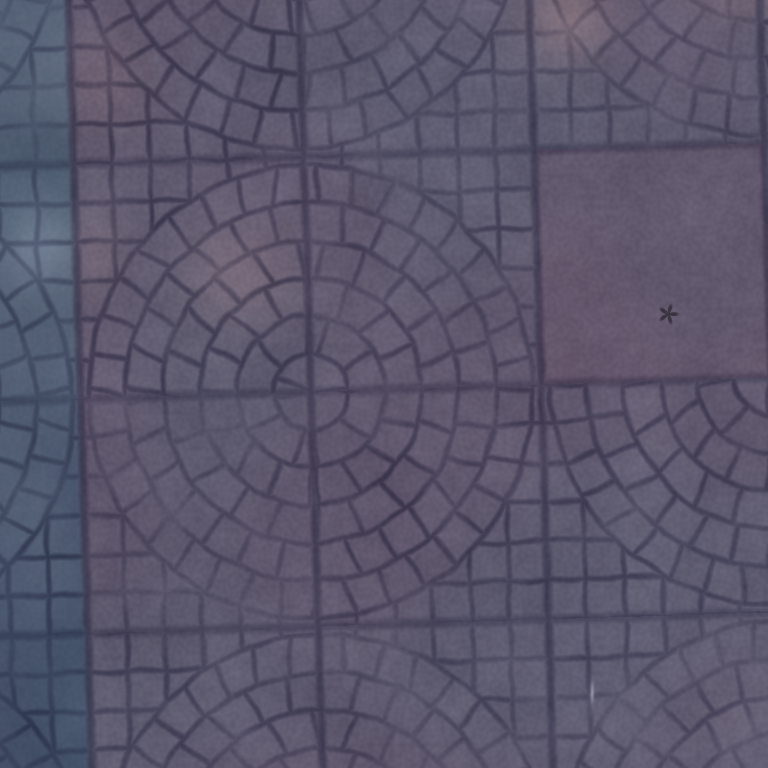
This texture is drawn by a WebGL 1 fragment shader. Its source:

```glsl
precision highp float;
// Worn paving slabs, stamped with rings of cobbles that meet four to a circle.

uniform vec2 u_resolution;

const vec2 CROSSING = vec2(0.405, 0.490);   // slab corner at a circle centre
const vec2 SLAB = vec2(0.300, 0.306);       // slab size on the canvas
const float TILT = 0.031;
const float RING = 0.161;                   // ring pitch, in slabs
const float RINGS = 6.0;
const float GROOVE = 0.0085;                // half widths, in slabs
const float JOINT = 0.014;
const vec2 BLANK_SLAB = vec2(1.0, 0.0);
const vec3 STONE = vec3(0.387, 0.353, 0.437);
const vec3 STONE_COOL = vec3(0.372, 0.362, 0.442);
const vec3 SHADE_LIGHT = vec3(0.335, 0.385, 0.465);
const vec3 SHADE_DARK = vec3(0.275, 0.320, 0.415);
const vec3 WARM_LIGHT = vec3(0.130, 0.085, 0.050);
const vec3 GROOVE_TINT = vec3(0.62, 0.62, 0.71);
const float QUARTER = 1.570796;

float hash(vec2 p) {
  p = fract(p * vec2(0.1031, 0.1137) + 0.317);
  p += dot(p, p.yx + 33.33);
  return fract((p.x + p.y) * p.x * 17.31);
}

vec2 gradient(vec2 cell) {
  float a = 4.0 * QUARTER * hash(cell);
  return vec2(cos(a), sin(a));
}

// Gradient noise, roughly -0.7 to 0.7.
float noise(vec2 p) {
  vec2 i = floor(p), f = fract(p);
  vec2 u = f * f * f * (f * (f * 6.0 - 15.0) + 10.0);
  vec2 e = vec2(1.0, 0.0);
  float low = mix(dot(gradient(i), f), dot(gradient(i + e), f - e), u.x);
  float high = mix(dot(gradient(i + e.yx), f - e.yx), dot(gradient(i + 1.0), f - 1.0), u.x);
  return mix(low, high, u.y);
}

float line(float d, float halfWidth, float px) {
  return 1.0 - smoothstep(0.2 * halfWidth, 1.8 * halfWidth + px, d);
}

float glow(vec2 uv, vec2 centre, vec2 radius) {
  vec2 d = (uv - centre) / radius;
  return exp(-dot(d, d));
}

// Distance to whole numbers.
vec2 toInteger(vec2 v) { return abs(fract(v + 0.5) - 0.5); }

// x: distance to the nearest groove, y: tone of the cobble.
vec2 cobbles(vec2 p, vec2 slab) {
  vec2 a = abs(mod(p + 1.0, 2.0) - 1.0);
  float r = length(a);
  float seed = hash(slab + 40.0) * 50.0;
  float ringD = abs(r - RING * clamp(floor(r / RING + 0.5), 1.0, RINGS));
  if (r > RING * RINGS) {
    vec2 grid = toInteger(a * RINGS) / RINGS;
    return vec2(min(ringD, min(grid.x, grid.y)), hash(floor(a * RINGS) + seed));
  }
  float ring = floor(r / RING);
  float count = max(1.0, floor(QUARTER * (ring + 0.5) + 0.5));
  float t = atan(a.y, a.x) / QUARTER * count + 0.7 * hash(vec2(ring, seed)) - 0.35;
  float lean = hash(vec2(floor(t + 0.5) + 9.0, ring + seed)) - 0.5;
  t += lean * 0.5 * (fract(r / RING) - 0.5);
  float spokeD = toInteger(vec2(t)).x * QUARTER * r / count;
  return vec2(min(ringD, spokeD), hash(vec2(floor(t) + 3.0, ring * 7.0 + seed)));
}

void main() {
  vec2 uv = gl_FragCoord.xy / u_resolution;
  float px = 1.5 / (min(u_resolution.x, u_resolution.y) * SLAB.x);

  // Slab coordinates, slightly turned and unsteady.
  vec2 d = uv - CROSSING;
  vec2 p = vec2(d.x + TILT * d.y, d.y - TILT * d.x) / SLAB;
  vec2 slab = floor(p);
  vec2 wobble = vec2(noise(p * 7.0 + 20.0), noise(p * 7.0 + 60.0));
  vec2 stone = cobbles(p + 0.016 * wobble, slab);
  float patterned = 1.0 - step(length(slab - BLANK_SLAB), 0.1);

  // Stone tones: slab, cobble, stains and grain.
  vec3 color = mix(STONE, STONE_COOL, smoothstep(-0.3, 0.4, noise(uv * 3.0 + 11.0) + 0.3 * d.x));
  color += 0.018 * (hash(slab + 70.0) - 0.5);
  color += 0.022 * (stone.y - 0.5) * patterned;
  color += 0.035 * noise(uv * 9.0 + 5.0) + 0.025 * noise(uv * 45.0);
  color += 0.030 * noise(uv * 150.0 + 8.0);
  color += vec3(0.012, -0.012, -0.010) * (1.0 - patterned);

  // Dappled warm light, and cool shade beyond one joint.
  float sun = 0.6 * glow(uv, vec2(0.31, 0.64), vec2(0.075, 0.065))
            + glow(uv, vec2(0.74, 0.975), vec2(0.055, 0.05))
            + 0.45 * glow(uv, vec2(0.14, 0.89), vec2(0.06, 0.07))
            + 0.4 * glow(uv, vec2(0.13, 0.67), vec2(0.04, 0.06))
            + 0.5 * glow(uv, vec2(0.96, 1.0), vec2(0.06, 0.03));
  color += WARM_LIGHT * sun;
  vec3 shade = mix(SHADE_DARK, SHADE_LIGHT, smoothstep(0.05, 0.6, uv.y + 0.3 * noise(uv * 7.0)));
  shade += 0.09 * glow(uv, vec2(0.05, 0.68), vec2(0.05, 0.05));
  shade -= 0.05 * glow(uv, vec2(0.04, 0.81), vec2(0.08, 0.04));
  color = mix(color, shade + 0.6 * (color - STONE), 1.0 - smoothstep(-1.04, -0.98, p.x));

  // Grooves fade with wear; slab joints stay dark, most of all upright ones.
  float wear = 0.45 + 0.35 * hash(slab + 15.0) + 0.55 * noise(p * 4.0 + 30.0);
  float groove = line(stone.x, GROOVE, px) * clamp(wear, 0.15, 0.95) * patterned;
  vec2 jointD = toInteger(p + 0.006 * wobble);
  float joint = max(0.85 * line(jointD.x, JOINT, px), 0.62 * line(jointD.y, JOINT * 1.2, px));
  joint *= 0.9 + 0.35 * noise(p * 5.0 + 80.0);
  color = mix(color, color * GROOVE_TINT, max(groove, joint));

  // One dark star-shaped chip and one pale scratch.
  vec2 c = uv - vec2(0.870, 0.591);
  float chip = length(c) - 0.008 - 0.005 * cos(5.0 * atan(c.y, c.x));
  color *= 1.0 - 0.42 * (1.0 - smoothstep(-0.003, 0.003, chip));
  color += 0.25 * glow(uv, vec2(0.771, 0.098), vec2(0.0025, 0.013));

  gl_FragColor = vec4(color, 1.0);
}
```
